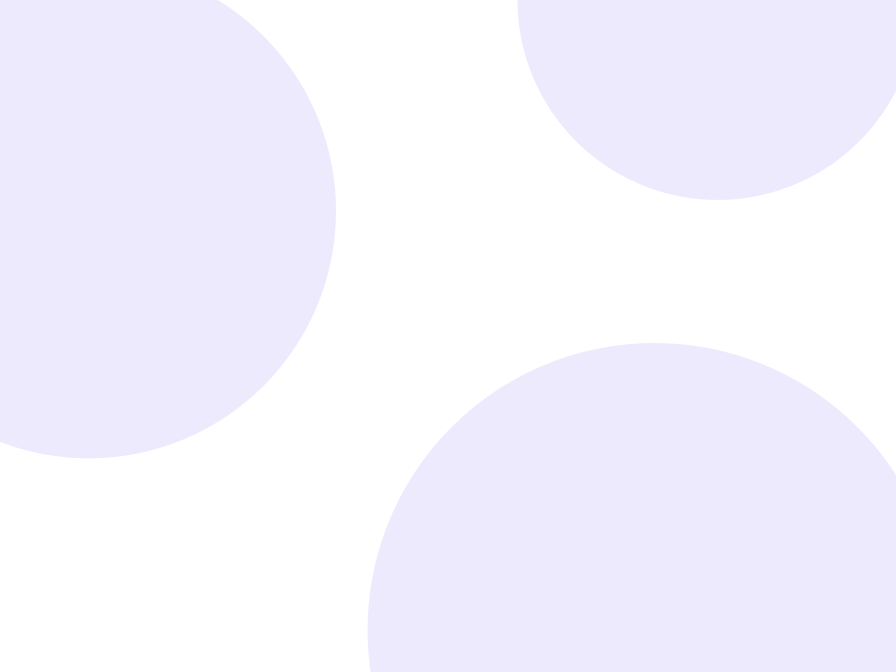
Give the GLSL for this background, as a WebGL 1 fragment shader.

```glsl
precision highp float;
// Three large pale lavender discs, cropped by the canvas edges, on white.
// Each disc is a signed distance; their union is filled with a smooth edge.
// Lengths are in canvas heights, with the origin at the lower left.

uniform vec2 u_resolution;

#define PAPER_COLOR vec3(1.0)
#define DISC_COLOR vec3(0.929, 0.918, 0.996)
// Discs: center x, center y, radius
#define LEFT_DISC vec3(0.132, 0.686, 0.368)
#define TOP_DISC vec3(1.068, 1.0005, 0.298)
#define BOTTOM_DISC vec3(0.974, 0.0625, 0.427)

float discDistance(vec2 point, vec3 disc) {
  return length(point - disc.xy) - disc.z;
}

void main() {
  vec2 point = gl_FragCoord.xy / u_resolution.y;
  float pixel = 1.0 / u_resolution.y;

  // Union of the discs
  float edge = discDistance(point, LEFT_DISC);
  edge = min(edge, discDistance(point, TOP_DISC));
  edge = min(edge, discDistance(point, BOTTOM_DISC));

  // One-pixel soft edge
  float coverage = clamp(0.5 - edge / pixel, 0.0, 1.0);
  gl_FragColor = vec4(mix(PAPER_COLOR, DISC_COLOR, coverage), 1.0);
}
```
